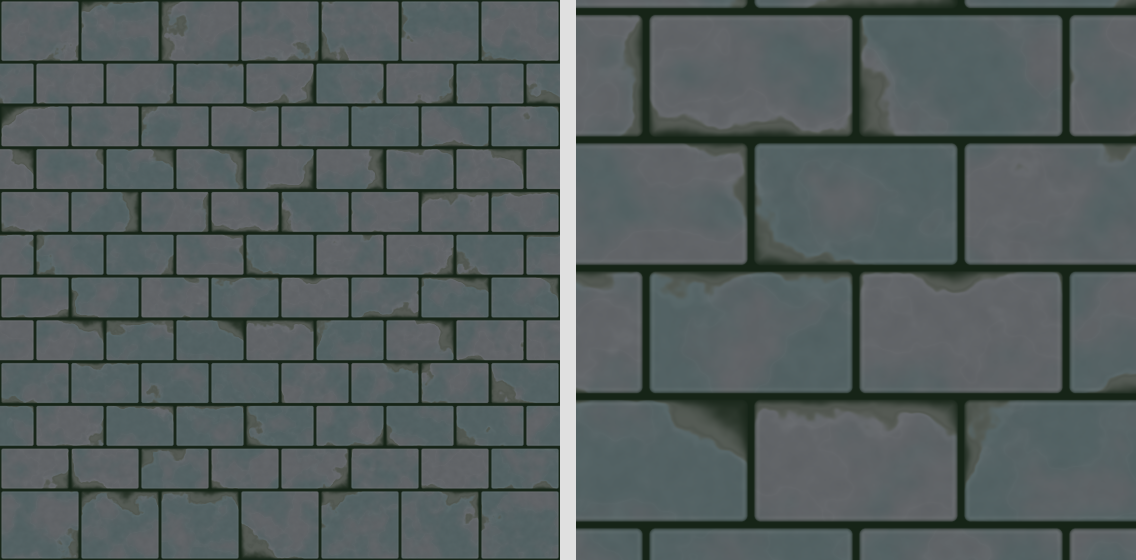
Left: the whole. Right: its middle third, enlarged.
A Shadertoy shader for this texture:

```glsl
const float BOTTOM = 0.125;       // top of the lower border course
const float TOP = 0.889;          // base of the upper border course
const float COURSES = 10.0;
const float BRICKS = 8.0;
const float BORDER_BRICKS = 7.0;
const float HALF_JOINT = 0.0018;
const float CORNER = 0.004;

const vec3 BLUE_STONE = vec3(0.325, 0.383, 0.390);
const vec3 GREY_STONE = vec3(0.380, 0.392, 0.405);
const vec3 STAIN = vec3(0.335, 0.355, 0.325);
const vec3 MOSS = vec3(0.150, 0.195, 0.150);
const vec3 JOINT = vec3(0.085, 0.140, 0.090);

struct Brick {
    vec2 local;     // position from the brick centre, canvas units
    vec2 halfSize;
    vec2 id;
};

vec2 hash22(vec2 p) {
    vec3 q = fract(vec3(p.xyx) * vec3(0.1031, 0.1030, 0.0973));
    q += dot(q, q.yzx + 33.33);
    return fract((q.xx + q.yz) * q.zy);
}

float gradientDot(vec2 cell, vec2 offset) {
    return dot(hash22(cell) * 2.0 - 1.0, offset);
}

float gradientNoise(vec2 p) {
    vec2 i = floor(p), f = fract(p);
    vec2 u = f * f * f * (f * (f * 6.0 - 15.0) + 10.0);
    vec2 e = vec2(1.0, 0.0);
    float low = mix(gradientDot(i, f), gradientDot(i + e, f - e), u.x);
    float high = mix(gradientDot(i + e.yx, f - e.yx), gradientDot(i + 1.0, f - 1.0), u.x);
    return mix(low, high, u.y) * 1.5;
}

float fbm(vec2 p) {
    float sum = 0.0, amplitude = 0.6;
    for (int i = 0; i < 4; i++) {
        sum += amplitude * gradientNoise(p);
        p = mat2(1.6, 1.2, -1.2, 1.6) * p + 7.3;
        amplitude *= 0.45;
    }
    return sum;
}

// Running bond between two courses of larger, aligned bricks
Brick layBrick(vec2 uv) {
    float height = (TOP - BOTTOM) / COURSES;
    float row = clamp(floor((uv.y - BOTTOM) / height), -1.0, COURSES);
    bool border = row < 0.0 || row >= COURSES;
    float base = row < 0.0 ? 0.0 : BOTTOM + row * height;
    float crest = row < 0.0 ? BOTTOM : (border ? 1.0 : base + height);
    float count = border ? BORDER_BRICKS : BRICKS;
    float x = uv.x * count + (border ? 0.0 : 0.5 * mod(row, 2.0));
    vec2 local = vec2((fract(x) - 0.5) / count, uv.y - 0.5 * (base + crest));
    vec2 halfSize = 0.5 * vec2(1.0 / count, crest - base);
    return Brick(local, halfSize, vec2(mod(floor(x), count), row + 2.0));
}

float roundedBox(vec2 p, vec2 halfSize, float radius) {
    vec2 q = abs(p) - halfSize + radius;
    return length(max(q, 0.0)) + min(max(q.x, q.y), 0.0) - radius;
}

// Dirt gathers on the lower side of each randomly tilted brick
float dirtCover(Brick b, float inset, vec2 seed) {
    vec2 chance = hash22(b.id + 17.0);
    float angle = 6.2832 * chance.x;
    float tilt = mix(0.2, 0.85, chance.y);
    float slope = dot(b.local / b.halfSize, vec2(cos(angle), sin(angle)));
    float edge = 0.22 * exp(-max(inset, 0.0) / 0.006);
    return tilt * slope + edge + 0.75 * fbm(b.local * 24.0 + seed);
}

vec3 stoneColor(vec2 p, vec2 seed, float tone) {
    float cloud = fbm(p * 17.0 + seed.yx + 31.0);
    float grain = fbm(p * 75.0 + seed);
    float band = smoothstep(-0.3, 0.3, cloud + 0.5 * (tone - 0.5));
    float vein = exp(-abs(cloud - 0.08) * 45.0);
    return mix(BLUE_STONE, GREY_STONE, band) + 0.012 * vein + 0.018 * grain;
}

vec3 addDirt(vec3 stone, float cover) {
    vec3 color = mix(stone, STAIN, 0.85 * smoothstep(0.50, 0.57, cover));
    color += 0.018 * exp(-pow((cover - 0.49) / 0.06, 2.0));
    color -= 0.020 * exp(-pow((cover - 0.60) / 0.04, 2.0));
    return mix(color, MOSS, 0.9 * smoothstep(0.72, 1.30, cover));
}

void mainImage(out vec4 fragColor, in vec2 fragCoord) {
    vec2 uv = fragCoord / iResolution.xy;
    float pixel = 1.0 / min(iResolution.x, iResolution.y);
    Brick b = layBrick(uv);
    vec2 seed = hash22(b.id) * 90.0;
    float inset = -roundedBox(b.local, b.halfSize - HALF_JOINT, CORNER);
    float cover = dirtCover(b, inset, seed);

    vec3 color = addDirt(stoneColor(b.local, seed, hash22(b.id + 5.0).x), cover);

    // Worn bright rim, fading under dirt
    float rim = exp(-pow((inset - 0.0022) / 0.0013, 2.0));
    color += 0.035 * rim * (1.0 - smoothstep(0.4, 0.9, cover));

    // Joint shadow, wider along the sunken side
    float reach = mix(0.0009, 0.0065, smoothstep(0.45, 1.15, cover));
    color = mix(color, JOINT, 0.8 * exp(-max(inset, 0.0) / reach));
    float face = smoothstep(-pixel, pixel, inset);
    fragColor = vec4(mix(JOINT, color, face), 1.0);
}
```
